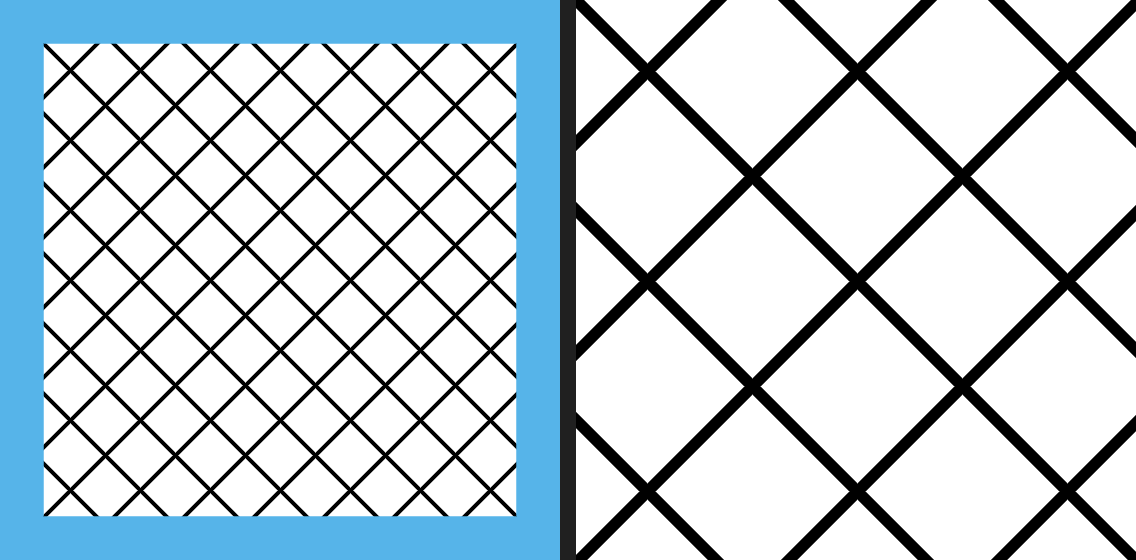
Left: the whole. Right: its middle third, enlarged.
Give the GLSL for this pattern, as a Shadertoy shader.

```glsl
// Diagonal black lattice on a white square panel with a sky blue border.

// Distance to the nearest line of a family crossing the axes every 1/8 canvas
float diagonalDistance(float t) {
    return abs(fract(t * 8.0 + 0.5) - 0.5) / 8.0 * inversesqrt(2.0);
}

void mainImage(out vec4 fragColor, in vec2 fragCoord) {
    float side = min(iResolution.x, iResolution.y);
    vec2 p = (fragCoord - 0.5 * iResolution.xy) / side;
    float pixel = 1.0 / side;

    // Lattice, with crossings set slightly right of and below the centre
    vec2 q = p - vec2(0.0009, -0.0009);
    float lattice = min(diagonalDistance(q.x + q.y), diagonalDistance(q.x - q.y));
    float ink = clamp(0.5 - (lattice - 0.00345) / pixel, 0.0, 1.0);
    vec3 color = mix(vec3(1.0), vec3(0.0), ink);

    // Border around the panel
    float panel = max(abs(p.x), abs(p.y)) - 0.421875;
    float border = clamp(0.5 + panel / pixel, 0.0, 1.0);
    color = mix(color, vec3(0.337, 0.706, 0.914), border);

    fragColor = vec4(color, 1.0);
}
```
